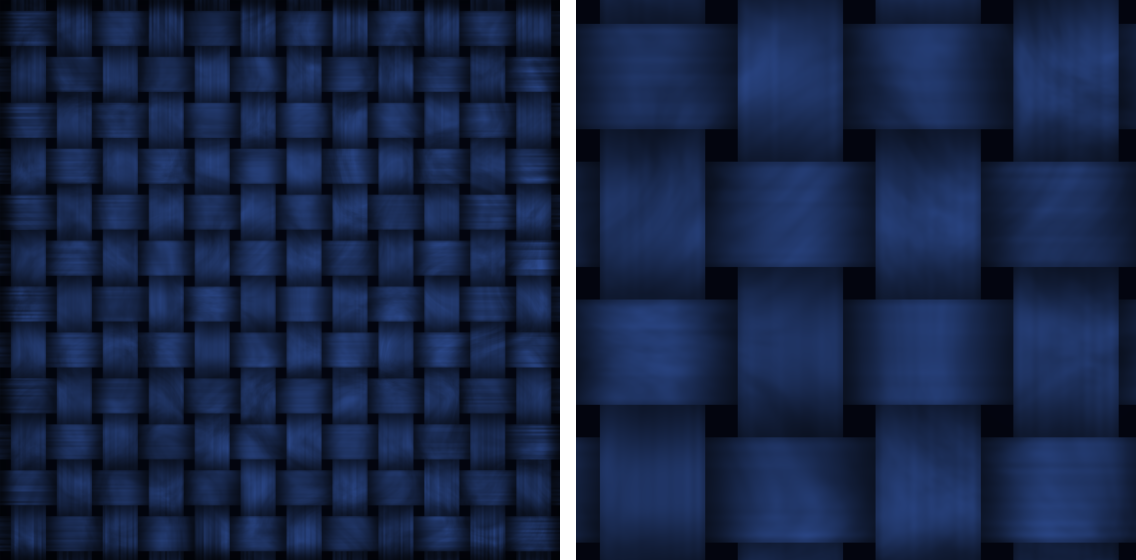
Left, the full canvas; right, a detail of the centre.
This pattern is drawn by a WebGL 2 fragment shader. Its source:

```glsl
#version 300 es
precision highp float;

uniform vec2 u_resolution;
out vec4 fragColor;

const float PITCH = 0.08203;                    // strip spacing
const vec2 FIRST_CENTER = vec2(0.0508, 0.0469); // first crossing, lower left
const float HALF_WIDTH = 0.382;                 // strip half width, in pitches
const vec3 GAP_COLOR = vec3(0.010, 0.020, 0.058);
const vec3 STRIP_COLOR = vec3(0.122, 0.203, 0.388);
const float UNDER_SHADE_H = 0.32;               // brightness where a strip dives
const float UNDER_SHADE_V = 0.42;
const float BLOTCH_SCALE = 24.0;
const float BLOTCH_AMOUNT = 0.72;
const float FIBRE_FREQUENCY = 290.0;
const float FIBRE_CENTER = 0.12;                // fibre contrast mid canvas
const float FIBRE_BORDER = 0.75;                // fibre contrast at strip ends
const vec2 LIGHT_CENTER = vec2(0.62, 0.47);
const float LIGHT_FALLOFF = 0.48;

float hash(vec2 p) {
    vec3 h = fract(p.xyx * vec3(0.1031, 0.1030, 0.0973));
    h += dot(h, h.yzx + 33.33);
    return fract((h.x + h.y) * h.z);
}

float noise(vec2 p) {
    vec2 cell = floor(p);
    vec2 f = fract(p);
    f = f * f * (3.0 - 2.0 * f);
    vec2 e = vec2(0.0, 1.0);
    return mix(mix(hash(cell), hash(cell + e.yx), f.x),
               mix(hash(cell + e.xy), hash(cell + e.yy), f.x), f.y);
}

float fbm(vec2 p) {
    float sum = 0.0;
    float amplitude = 0.5;
    for (int octave = 0; octave < 4; octave++) {
        sum += amplitude * noise(p);
        p = mat2(1.6, 1.2, -1.2, 1.6) * p + 7.3;
        amplitude *= 0.5;
    }
    return sum / 0.9375;
}

// Brightness of a strip; crest is the distance from its raised middle.
float stripShade(float along, float across, float crest, float offset,
                 float seed, float underShade) {
    float arch = mix(1.0, underShade, smoothstep(0.08, 0.70, crest));
    float rim = mix(0.84, 1.0, smoothstep(0.0, 0.06, HALF_WIDTH - abs(offset)));

    // Lengthwise fibres, more visible toward the ends of each strip
    float fine = noise(vec2(along * 5.0 + seed, across * FIBRE_FREQUENCY));
    float broad = noise(vec2(along * 3.0 - seed, across * FIBRE_FREQUENCY * 0.45));
    float border = abs(along - 0.5) * 2.0;
    float contrast = mix(FIBRE_CENTER, FIBRE_BORDER, pow(border, 4.0));
    float fibre = 1.0 + contrast * (0.75 * fine + 0.25 * broad - 0.52);

    float tone = 0.97 + 0.06 * hash(vec2(seed, 4.7));
    return arch * rim * fibre * tone;
}

float stripMask(float offset, float blur) {
    return 1.0 - smoothstep(-blur, blur, abs(offset) - HALF_WIDTH);
}

void main() {
    vec2 uv = gl_FragCoord.xy / u_resolution;
    vec2 grid = (uv - FIRST_CENTER) / PITCH;
    vec2 cell = floor(grid + 0.5);
    vec2 local = grid - cell;
    vec2 blur = 0.75 / (PITCH * u_resolution);

    // Plain weave: the upper strip alternates like a checkerboard
    bool horizontalOver = mod(cell.x + cell.y, 2.0) > 0.5;
    vec2 reach = abs(local);
    float crestH = horizontalOver ? reach.x : 1.0 - reach.x;
    float crestV = horizontalOver ? 1.0 - reach.y : reach.y;

    float shadeH = stripShade(uv.x, uv.y, crestH, local.y, cell.y + 11.0, UNDER_SHADE_H);
    float shadeV = stripShade(uv.y, uv.x, crestV, local.x, cell.x + 47.0, UNDER_SHADE_V);
    float maskH = stripMask(local.y, blur.y);
    float maskV = stripMask(local.x, blur.x);

    // Smoky dye variation
    vec2 warp = vec2(noise(uv * 14.0), noise(uv * 14.0 + 31.0));
    float blotch = fbm(uv * BLOTCH_SCALE + 2.2 * warp);
    float dye = 1.0 + BLOTCH_AMOUNT * (blotch - 0.5);

    // Lower strip, then upper strip, over the dark gap
    vec3 horizontal = STRIP_COLOR * shadeH * dye;
    vec3 vertical = STRIP_COLOR * shadeV * dye;
    vec3 color = GAP_COLOR;
    color = mix(color, horizontalOver ? vertical : horizontal,
                horizontalOver ? maskV : maskH);
    color = mix(color, horizontalOver ? horizontal : vertical,
                horizontalOver ? maskH : maskV);

    // Soft light with darkened borders
    vec2 toLight = uv - LIGHT_CENTER;
    float light = 1.05 - LIGHT_FALLOFF * dot(toLight, toLight);
    vec2 margin = min(uv, 1.0 - uv);
    light *= mix(0.62, 1.0, smoothstep(0.0, 0.035, min(margin.x, margin.y)));
    fragColor = vec4(color * light, 1.0);
}
```
